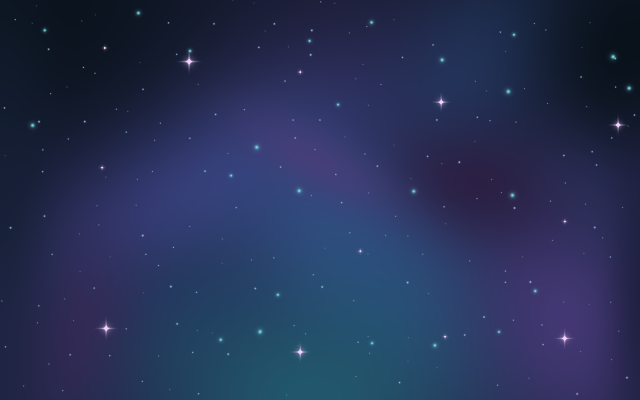
This background is drawn by a Shadertoy shader. Its source:

```glsl
// Night sky: soft elliptical clouds of indigo, teal and plum are layered over
// a dark gradient, then jittered grids add fine dots, glowing cyan stars and
// four-armed lilac sparkles. All lengths are fractions of the canvas height.

#define DUST_CELL 0.075
#define DUST_SHARE 0.72
#define STAR_CELL 0.2
#define STAR_SHARE 0.55
#define SPARKLE_CELL 0.32
#define SPARKLE_SHARE 0.8
#define DUST_COLOR vec3(0.60, 0.78, 0.92)
#define STAR_COLOR vec3(0.45, 0.84, 0.88)
#define SPARKLE_COLOR vec3(0.96, 0.82, 1.00)
#define NIGHT_COLOR vec3(0.03, 0.065, 0.095)

float hash(vec2 p) {
    return fract(sin(dot(p, vec2(127.1, 311.7))) * 43758.5);
}

vec2 hash2(vec2 p) {
    return vec2(hash(p), hash(p + 37.3));
}

// Gaussian falloff that stays smooth when narrower than a pixel
float softDot(float dist, float radius, float pixel) {
    float r = max(radius, 0.65 * pixel);
    float coverage = radius * radius / (r * r);
    return coverage * exp(-dist * dist / (r * r));
}

// Blend a rotated elliptical cloud over the sky
void cloud(inout vec3 sky, vec2 p, vec2 center, vec2 radii, float angle, vec3 tint, float strength) {
    vec2 d = p - center;
    float c = cos(angle), s = sin(angle);
    vec2 q = vec2(c * d.x + s * d.y, c * d.y - s * d.x) / radii;
    sky = mix(sky, tint, strength * exp(-dot(q, q)));
}

vec3 nebula(vec2 p) {
    vec3 sky = mix(vec3(0.13, 0.14, 0.27), vec3(0.07, 0.10, 0.17), smoothstep(0.3, 1.0, p.y));
    // Upper haze
    cloud(sky, p, vec2(0.85, 0.80), vec2(0.36, 0.30), 0.0, vec3(0.145, 0.13, 0.26), 0.85);
    cloud(sky, p, vec2(1.18, 0.82), vec2(0.30, 0.19), 0.9, vec3(0.13, 0.21, 0.36), 0.85);
    // Indigo arc and blue heart
    cloud(sky, p, vec2(0.48, 0.52), vec2(0.46, 0.20), 0.5, vec3(0.23, 0.25, 0.50), 0.95);
    cloud(sky, p, vec2(0.86, 0.42), vec2(0.34, 0.24), -0.6, vec3(0.22, 0.30, 0.54), 0.90);
    // Teal floor
    cloud(sky, p, vec2(0.47, 0.19), vec2(0.25, 0.20), 0.4, vec3(0.13, 0.22, 0.37), 0.75);
    cloud(sky, p, vec2(0.96, 0.25), vec2(0.30, 0.22), -0.5, vec3(0.16, 0.32, 0.49), 0.75);
    cloud(sky, p, vec2(0.78, 0.00), vec2(0.38, 0.27), 0.0, vec3(0.13, 0.35, 0.43), 0.95);
    // Violet and plum
    cloud(sky, p, vec2(1.42, 0.22), vec2(0.22, 0.32), 0.2, vec3(0.27, 0.22, 0.46), 0.95);
    cloud(sky, p, vec2(1.46, 0.52), vec2(0.16, 0.18), 0.0, vec3(0.19, 0.21, 0.40), 0.70);
    cloud(sky, p, vec2(1.18, 0.54), vec2(0.21, 0.13), -0.3, vec3(0.17, 0.12, 0.26), 0.90);
    cloud(sky, p, vec2(0.79, 0.60), vec2(0.20, 0.07), -0.5, vec3(0.31, 0.24, 0.48), 0.65);
    cloud(sky, p, vec2(0.20, 0.18), vec2(0.13, 0.24), -0.2, vec3(0.22, 0.16, 0.34), 0.70);
    // Dark edges
    cloud(sky, p, vec2(0.00, 1.00), vec2(0.42, 0.36), 0.0, NIGHT_COLOR, 0.95);
    cloud(sky, p, vec2(1.60, 0.87), vec2(0.23, 0.26), 0.0, NIGHT_COLOR, 1.00);
    cloud(sky, p, vec2(0.00, 0.55), vec2(0.13, 0.50), 0.0, vec3(0.08, 0.12, 0.20), 0.80);
    cloud(sky, p, vec2(1.61, 0.25), vec2(0.08, 0.40), 0.0, vec3(0.11, 0.12, 0.24), 0.85);
    return sky;
}

// Offset from the jittered centre of the cell; id receives the cell seed
vec2 scatter(vec2 p, float cell, float margin, float seed, out vec2 id) {
    id = floor(p / cell) + seed;
    vec2 center = mix(vec2(margin), vec2(1.0 - margin), hash2(id));
    return (fract(p / cell) - center) * cell;
}

float dust(vec2 p, float seed, float pixel) {
    vec2 id;
    vec2 d = scatter(p, DUST_CELL, 0.06, seed, id);
    float size = hash(id + 5.1);
    float radius = mix(0.0013, 0.0026, size * size);
    return step(hash(id + 9.7), DUST_SHARE) * mix(0.4, 0.95, size) * softDot(length(d), radius, pixel);
}

float glowStar(vec2 p, float seed, float pixel) {
    vec2 id;
    vec2 d = scatter(p, STAR_CELL, 0.08, seed, id);
    float radius = mix(0.0026, 0.0046, hash(id + 3.3));
    float light = 0.85 * softDot(length(d), radius, pixel) + 0.22 * softDot(length(d), 2.2 * radius, pixel);
    return step(hash(id + 7.9), STAR_SHARE) * light;
}

float sparkle(vec2 p, float seed, float pixel) {
    vec2 id;
    vec2 d = scatter(p, SPARKLE_CELL, 0.14, seed, id);
    float size = hash(id + 2.7);
    float reach = size < 0.45 ? 0.014 : mix(0.026, 0.039, size * size);
    // Tapered arms along both axes
    vec2 taper = max(1.0 - abs(d) / reach, 0.0);
    float width = 0.06 * reach;
    float arms = taper.x * taper.x * softDot(d.y, width, pixel)
               + taper.y * taper.y * softDot(d.x, width, pixel);
    float r = length(d);
    float light = 0.8 * arms + softDot(r, 0.13 * reach, pixel) + 0.28 * softDot(r, 0.36 * reach, pixel);
    return step(hash(id + 8.2), SPARKLE_SHARE) * light;
}

void mainImage(out vec4 fragColor, in vec2 fragCoord) {
    float pixel = 1.0 / iResolution.y;
    vec2 p = fragCoord * pixel;
    vec3 color = nebula(p);
    color = mix(color, DUST_COLOR, dust(p, 11.0, pixel));
    color = mix(color, STAR_COLOR, min(glowStar(p, 53.0, pixel), 1.0));
    color = mix(color, SPARKLE_COLOR, min(sparkle(p, 91.0, pixel), 1.0));
    fragColor = vec4(color, 1.0);
}
```
